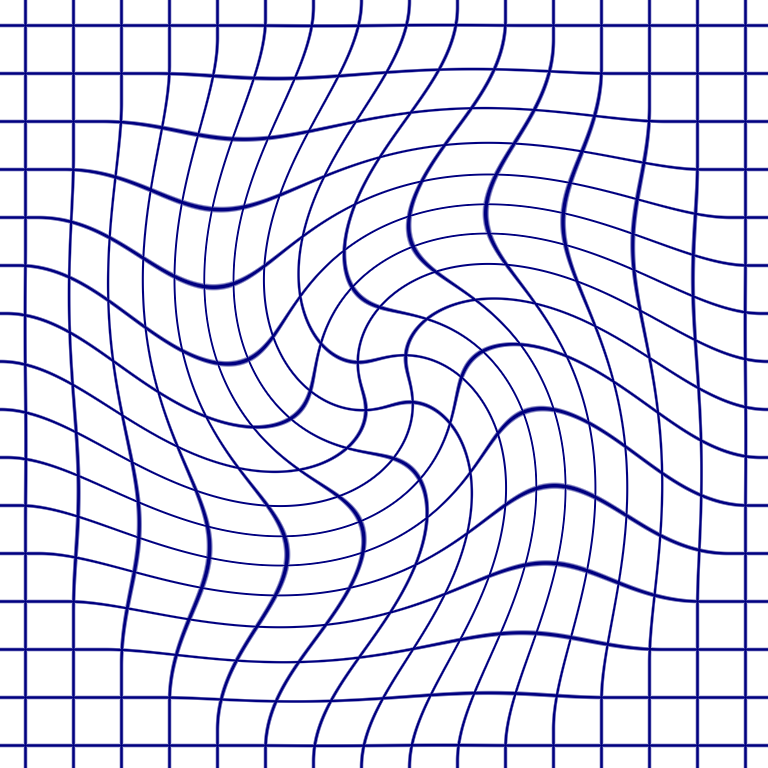
This pattern is drawn by a Shadertoy shader. Its source:

```glsl
// A square grid of navy lines on white, twisted about the canvas centre.
// Each point is rotated back by an angle that falls off with the square of its
// distance to the rim; the plain grid is then drawn from line distances.

const vec3 PAPER = vec3(1.0);
const vec3 INK = vec3(0.0, 0.0, 0.5);

const float CELL = 1.0 / 16.0;                        // grid spacing
const vec2 LINE_OFFSET = vec2(17.0, 15.0) / 512.0;    // first line in x and y
const float HALF_WIDTH = 1.0 / 512.0;                 // half line thickness
const float SOFTNESS = 1.0 / 512.0;                   // width of the edge ramp

const float TWIST = 2.08;                             // centre rotation, radians
const float TWIST_RADIUS = 0.5;                       // no rotation beyond this

// Undo the counterclockwise twist around the origin.
vec2 untwist(vec2 p) {
    float falloff = max(1.0 - length(p) / TWIST_RADIUS, 0.0);
    float angle = TWIST * falloff * falloff;
    float c = cos(angle), s = sin(angle);
    return vec2(c * p.x + s * p.y, c * p.y - s * p.x);
}

// Ink coverage of the flat grid; the edge ramp lives in grid space, so
// stretched regions get thick lines and squeezed ones get thin lines.
float gridInk(vec2 p, float ramp) {
    vec2 toLine = abs(fract((p - LINE_OFFSET) / CELL + 0.5) - 0.5) * CELL;
    vec2 ink = clamp((HALF_WIDTH - toLine) / ramp + 0.5, 0.0, 1.0);
    return max(ink.x, ink.y);
}

void mainImage(out vec4 fragColor, in vec2 fragCoord) {
    float side = min(iResolution.x, iResolution.y);
    vec2 p = (fragCoord - 0.5 * iResolution.xy) / side;

    float ramp = max(SOFTNESS, 1.0 / side);
    float ink = gridInk(untwist(p) + 0.5, ramp);

    fragColor = vec4(mix(PAPER, INK, ink), 1.0);
}
```
